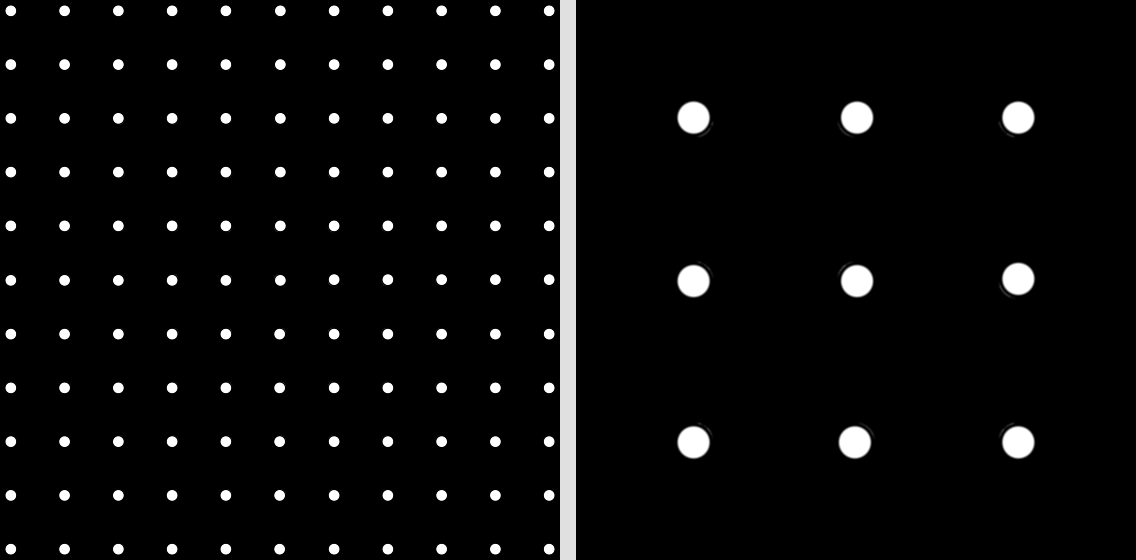
Left: the whole. Right: its middle third, enlarged.
A three.js fragment shader for this pattern:

```glsl
varying vec2 vUv;

const vec3 BACKGROUND = vec3(0.0);
const vec3 DOT_COLOR = vec3(1.0);
const vec3 SPECK_COLOR = vec3(0.45);
const float SPACING = 0.096;
const float HALF_COUNT = 5.0;
const float DOT_RADIUS = 0.0095;
const float SPREAD = 0.00065;
const float SOFTNESS = 0.001;

float hash(vec2 p) {
  return fract(sin(dot(p, vec2(127.1, 311.7))) * 43758.5453);
}

float softFill(float dist, float softness) {
  return 1.0 - smoothstep(-softness, softness, dist);
}

// Quadrant signs; the middle row and column turn like a pinwheel
vec2 quadrantSide(vec2 cell) {
  vec2 side = sign(cell);
  if (cell.x == 0.0) side.x = cell.y >= 0.0 ? 1.0 : -1.0;
  if (cell.y == 0.0) side.y = cell.x > 0.0 ? 1.0 : -1.0;
  return side;
}

// Broken arc of faint specks just outside the dot, on one side
float speckArc(vec2 p, vec2 direction, float radius, vec2 cell) {
  float ring = softFill(abs(length(p) - radius * 1.23) - 0.0004, SOFTNESS);
  float facing = dot(normalize(p + vec2(0.00001)), direction);
  float sector = smoothstep(0.78, 0.92, facing);
  float angle = atan(p.y, p.x);
  float grain = hash(cell + floor(angle * 5.0));
  return ring * sector * mix(0.25, 1.0, grain);
}

void main() {
  // Nearest dot, counted from the canvas centre
  vec2 centered = vUv - 0.5;
  vec2 cell = clamp(floor(centered / SPACING + 0.5), -HALF_COUNT, HALF_COUNT);
  vec2 side = quadrantSide(cell);
  vec2 local = centered - cell * SPACING - side * SPREAD;

  // Specks face the centre and fade towards the borders
  float fade = mix(0.8, 0.15, clamp(length(cell) / HALF_COUNT, 0.0, 1.0));
  float specks = speckArc(local, -normalize(side), DOT_RADIUS, cell) * fade;
  float disc = softFill(length(local) - DOT_RADIUS, SOFTNESS);

  vec3 color = mix(BACKGROUND, SPECK_COLOR, specks);
  color = mix(color, DOT_COLOR, disc);
  gl_FragColor = vec4(color, 1.0);
}
```
